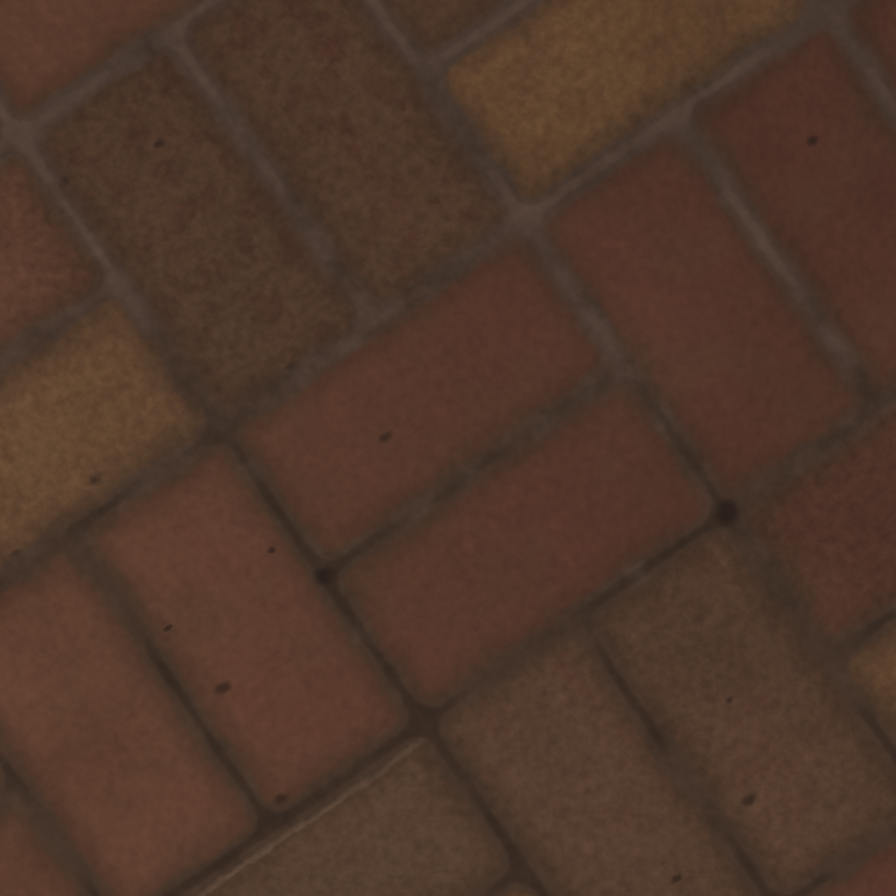
Give the GLSL for this texture, as a WebGL 2 fragment shader.

```glsl
#version 300 es
precision highp float;
// Worn brick paving in a tilted basket weave: square cells of two bricks,
// turned a quarter in every other cell. Rounded boxes give the bricks;
// gradient noise gives wobbly edges, mottling, grain and stained joints.

uniform vec2 u_resolution;
out vec4 fragColor;

#define CELL vec2(0.411, 0.398)    // size of a pair of bricks
#define CENTER vec2(0.529, 0.475)  // middle of cell (0, 0)
#define TILT 0.605                 // rotation in radians
#define JOINT 0.0135               // half width of a joint
#define SOFTNESS 0.009             // blur of brick edges
#define ROUNDING 0.016             // corner radius
#define WOBBLE 0.015               // edge irregularity
#define GRAIN 0.20                 // strength of the fine grain
#define PIT_GRID 7.0               // pit sites per canvas width

const vec3 RED = vec3(0.318, 0.200, 0.160);
const vec3 TERRACOTTA = vec3(0.352, 0.234, 0.177);
const vec3 BROWN = vec3(0.304, 0.220, 0.166);
const vec3 TAN = vec3(0.328, 0.246, 0.188);
const vec3 OCHRE = vec3(0.382, 0.276, 0.185);
const vec3 RUST = vec3(0.278, 0.178, 0.143);
const vec3 MORTAR_DARK = vec3(0.260, 0.198, 0.159);
const vec3 MORTAR_GRAY = vec3(0.282, 0.222, 0.188);
const vec3 DUST = vec3(0.430, 0.350, 0.290);
const vec3 SOOT = vec3(0.150, 0.110, 0.095);

vec2 hash2(vec2 p) {
    vec3 h = fract(p.xyx * vec3(0.1031, 0.1030, 0.0973));
    h += dot(h, h.yzx + 33.33);
    return fract((h.xx + h.yz) * h.zy);
}

float cornerSlope(vec2 corner, vec2 offset) {
    return dot(hash2(corner) * 2.0 - 1.0, offset);
}

float gradientNoise(vec2 p) {
    vec2 i = floor(p), f = p - i;
    vec2 w = f * f * f * (f * (f * 6.0 - 15.0) + 10.0);
    vec2 e = vec2(1.0, 0.0);
    float low = mix(cornerSlope(i, f), cornerSlope(i + e, f - e), w.x);
    float high = mix(cornerSlope(i + e.yx, f - e.yx), cornerSlope(i + 1.0, f - 1.0), w.x);
    return mix(low, high, w.y);
}

float fbm(vec2 p) {
    float sum = 0.0, amp = 0.6;
    for (int i = 0; i < 4; i++) {
        sum += amp * gradientNoise(p);
        p = mat2(1.6, 1.2, -1.2, 1.6) * p + 17.3;
        amp *= 0.55;
    }
    return sum;
}

float roundedBox(vec2 p, vec2 halfSize, float radius) {
    vec2 d = abs(p) - halfSize + radius;
    return length(max(d, 0.0)) + min(max(d.x, d.y), 0.0) - radius;
}

// Sparse dark pits, one possible site per grid square
float pits(vec2 p) {
    vec2 site = floor(p * PIT_GRID);
    vec2 rnd = hash2(site + 41.0);
    vec2 offset = p - (site + 0.25 + 0.5 * rnd) / PIT_GRID;
    float radius = mix(0.004, 0.012, rnd.y);
    float dist = length(offset * vec2(0.8, 1.2)) + 0.006 * fbm(p * 90.0);
    return step(0.6, hash2(site + 7.0).x) * (1.0 - smoothstep(0.1 * radius, radius, dist));
}

void main() {
    vec2 uv = gl_FragCoord.xy / min(u_resolution.x, u_resolution.y);
    float c = cos(TILT), s = sin(TILT);
    vec2 surface = mat2(c, -s, s, c) * (uv - CENTER);

    // Cell, orientation and brick within the pair
    vec2 grid = surface / CELL + 0.5;
    vec2 cell = floor(grid);
    bool turned = mod(cell.x + cell.y, 2.0) > 0.5;
    vec2 local = (grid - cell - 0.5) * CELL;
    vec2 size = CELL;
    if (turned) { local = local.yx; size = size.yx; }
    float upper = step(0.0, local.y);
    local.y -= (upper - 0.5) * size.y * 0.5;
    vec2 rnd = hash2(cell * 2.0 + vec2(upper, 0.0) + 60.0);

    // Brick shape, with edges worn unevenly
    float wobble = WOBBLE * fbm(surface * 16.0 + rnd * 20.0);
    float box = roundedBox(local, size * vec2(0.5, 0.25) - JOINT, ROUNDING);
    float dist = box + wobble;
    float blur = SOFTNESS * (1.0 + 1.4 * gradientNoise(surface * 9.0 + 5.0));
    float brick = 1.0 - smoothstep(-blur, blur, dist);

    // Brick colour: red rows alternate with brown rows holding ochre bricks
    float brownRow = mod(cell.y, 2.0);
    float accent = turned ? 0.0 : brownRow;
    float diagonal = 0.5 * mod(cell.x + cell.y, 4.0);
    float cloud = fbm(surface * 6.0 + rnd * 5.0);
    float low = smoothstep(0.9, 0.1, uv.y + 0.3 * (uv.x - 0.5) + 0.5 * cloud);
    vec3 red = mix(RED, TERRACOTTA, smoothstep(0.75, 0.1, uv.x + 0.5 * cloud));
    vec3 clay = mix(red, mix(BROWN, TAN, low), brownRow * (0.85 + 0.15 * rnd.x));
    clay = mix(clay, red, accent * upper * (1.0 - min(diagonal, 1.0)) * 0.8);
    clay = mix(clay, OCHRE, accent * (1.0 - upper) * mix(0.7, 1.0, min(diagonal, 1.0)));
    float mottle = smoothstep(-0.05, 0.2, fbm(surface * 30.0 + rnd * 9.0));
    clay = mix(clay, RUST, mottle * mix(0.15, 0.65 - 0.5 * low, brownRow * (1.0 - accent)));
    float weather = smoothstep(-0.1, 0.35, fbm(surface * 11.0 + 31.0));
    clay = mix(clay, BROWN, 0.4 * weather + 0.4 * smoothstep(-0.035, 0.0, dist));
    clay *= 1.0 + 0.06 * (rnd.y - 0.5) + 0.17 * cloud;
    clay *= 1.0 - 0.09 * smoothstep(-0.03, 0.0, dist);
    float edge = size.y * 0.25 - JOINT - local.y - wobble;
    float rim = smoothstep(0.006, 0.001, abs(edge - 0.003));
    clay = mix(clay, DUST, 0.45 * rim * accent * upper * step(0.9, diagonal));
    clay = mix(clay, SOOT, 0.6 * pits(surface));

    // Joints: broken seams, grayer toward the top, soot at a few crossings
    float stain = fbm(surface * 18.0);
    vec3 mortar = mix(MORTAR_DARK, MORTAR_GRAY, smoothstep(0.35, 0.85, uv.y + 0.8 * stain));
    float seam = smoothstep(0.005, 0.012, box + 0.3 * wobble);
    seam *= smoothstep(-0.15, 0.15, gradientNoise(surface * 8.0 + 50.0));
    mortar *= 1.0 + 0.22 * stain + seam * 0.3 * (smoothstep(0.4, 0.75, uv.y) - 0.55);
    vec2 crossing = floor(grid * 2.0 + 0.5);
    float sooty = step(abs(mod(crossing.x + 2.0 * crossing.y, 8.0) - 2.0), 0.5);
    float reach = length((grid - crossing * 0.5) * CELL) + 0.012 * stain;
    mortar = mix(mortar, SOOT, 0.75 * sooty * (1.0 - smoothstep(0.003, 0.018, reach)));

    // Fine grain, stronger on brown bricks, and a gentle fall-off of light
    vec3 color = mix(mortar, clay, brick);
    float grain = fbm(surface * 85.0 + 3.0);
    color *= 1.0 + GRAIN * grain * (0.7 + 0.5 * brick * brownRow);
    color *= mix(1.05, 0.95, 0.7 * uv.y + 0.3 * uv.x);
    fragColor = vec4(color, 1.0);
}
```
